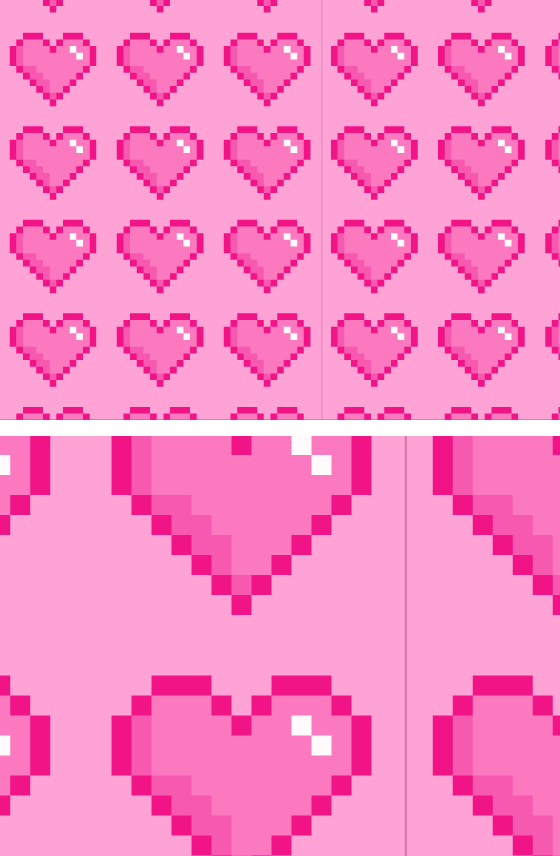
Top, the full canvas; bottom, a detail of the centre.
Give the GLSL for this pattern, as a WebGL 1 fragment shader.

```glsl
precision highp float;
// Rows of stepped, blocky pink hearts with a glint, crossed by a faint seam.
uniform vec2 u_resolution;

// 1.0 when v lies in the closed range lo..hi
float within(float v, float lo, float hi) {
  return step(lo - 0.5, v) * step(v, hi + 0.5);
}

// 1.0 on one block of the heart grid
float block(vec2 cell, vec2 target) {
  return within(cell.x, target.x, target.x) * within(cell.y, target.y, target.y);
}

// Colour of a heart block: x runs from the centre column, y down from the top row
vec3 heartColor(vec2 cell) {
  float side = abs(cell.x);
  float row = cell.y;
  float inRows = within(row, 0.0, 10.0);

  // Outer edge and central notch, as distances from the centre column
  float outer = row < 1.5 ? 4.0 + row : min(6.0, 10.0 - row);
  float inner = row < 2.5 ? 2.0 - row : -1.0;
  float body = inRows * within(side, max(inner, 0.0), outer);
  float outline = max(within(side, outer, outer), within(side, inner, inner));
  outline = max(outline, within(row, 0.0, 0.0));

  // Shadow follows the left edge and is thicker where the slope begins
  float depth = 1.0 + within(row, 5.0, 7.0);
  float shadow = within(row, 2.0, 9.0) * within(cell.x, 1.0 - outer, depth - outer);
  float glint = max(block(cell, vec2(3.0, 2.0)), block(cell, vec2(4.0, 3.0)));

  vec3 fill = mix(vec3(0.99, 0.47, 0.75), vec3(0.97, 0.35, 0.69), shadow);
  fill = mix(fill, vec3(1.0, 0.98, 0.99), glint);
  fill = mix(fill, vec3(0.94, 0.08, 0.53), outline);
  return mix(vec3(1.0, 0.64, 0.84), fill, body);
}

// Whole pattern, in canvas heights with y measured down from the top
vec3 pattern(vec2 p) {
  vec2 pitch = vec2(0.255, 0.2227);
  vec2 local = mod(p - vec2(0.1182, 0.078), pitch);
  local.x = mod(local.x + 0.5 * pitch.x, pitch.x) - 0.5 * pitch.x;
  vec3 color = heartColor(floor(local / 0.01588));

  // Thin vertical seam and lower border
  float seam = step(abs(p.x - 0.7665), 0.0009);
  float border = step(0.9982, p.y);
  color = mix(color, vec3(0.58, 0.25, 0.42), 0.4 * seam);
  return mix(color, vec3(0.55, 0.4, 0.48), 0.6 * border);
}

void main() {
  // Average a 4 by 4 grid of samples to smooth the edges
  vec3 sum = vec3(0.0);
  for (int j = 0; j < 4; j++) {
    for (int i = 0; i < 4; i++) {
      vec2 offset = (vec2(float(i), float(j)) - 1.5) / 4.0;
      vec2 p = (gl_FragCoord.xy + offset) / u_resolution.y;
      sum += pattern(vec2(p.x, 1.0 - p.y));
    }
  }
  gl_FragColor = vec4(sum / 16.0, 1.0);
}
```
